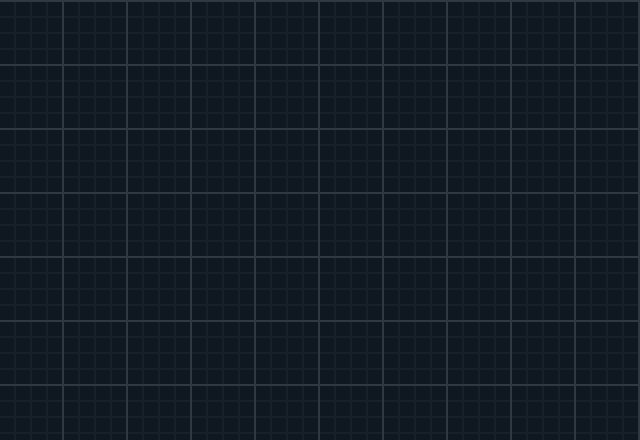
Reproduce this pattern procedurally as a Shadertoy shader.

```glsl
// Dark drafting grid: bright major lines over faint minor subdivisions.
#define CELLS_ACROSS 10.0
#define SUBDIVISIONS 4.0
#define MAJOR_WIDTH 0.03
#define MINOR_WIDTH 0.03
#define LINE_OFFSET 0.015
#define BACKGROUND vec3(0.06, 0.09, 0.13)
#define MINOR_COLOR vec3(0.093, 0.13, 0.163)
#define MAJOR_COLOR vec3(0.19, 0.22, 0.26)

// Coverage of the lines repeating every `period`, on both axes; lengths in cells.
float gridLines(vec2 p, float period, float width, float pixel) {
    vec2 q = (p + LINE_OFFSET) / period;
    vec2 dist = abs(fract(q + 0.5) - 0.5) * period;
    vec2 cover = clamp((0.5 * width - dist) / pixel + 0.5, 0.0, 1.0);
    return max(cover.x, cover.y);
}

void mainImage(out vec4 fragColor, in vec2 fragCoord) {
    // Square cells, anchored to the upper left corner
    float pixel = CELLS_ACROSS / iResolution.x;
    vec2 p = (fragCoord - vec2(0.0, iResolution.y)) * pixel;

    // Minor lines first, major lines on top
    float minor = gridLines(p, 1.0 / SUBDIVISIONS, MINOR_WIDTH, pixel);
    float major = gridLines(p, 1.0, MAJOR_WIDTH, pixel);
    vec3 color = mix(BACKGROUND, MINOR_COLOR, minor);
    color = mix(color, MAJOR_COLOR, major);

    fragColor = vec4(color, 1.0);
}
```
